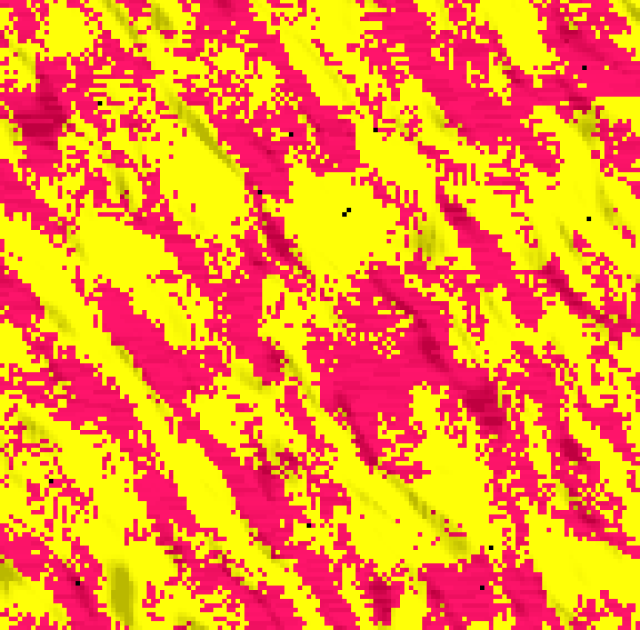
Give the GLSL for this texture, as a Shadertoy shader.

```glsl
const float CELLS_ACROSS = 144.0;
const float STREAK_ANGLE = -0.92;
const vec2 BROAD_SIZE = vec2(30.0, 10.0);   // along, across, in cells
const vec2 FINE_SIZE = vec2(11.0, 5.0);
const vec2 SHADE_SIZE = vec2(19.0, 5.5);
const float WARP = 5.0;
const float GRAIN = 0.36;
const float YELLOW_BIAS = 0.02;
const float RUN_LENGTH = 3.5;
const float SPECK_CHANCE = 0.00015;
const vec3 YELLOW = vec3(1.0, 1.0, 0.03);
const vec3 OLIVE = vec3(0.73, 0.72, 0.0);
const vec3 PINK = vec3(1.0, 0.08, 0.42);
const vec3 CRIMSON = vec3(0.75, 0.0, 0.25);

float hash(vec2 p) {
    vec3 q = fract(vec3(p.xyx) * 0.1031);
    q += dot(q, q.yzx + 33.33);
    return fract((q.x + q.y) * q.z);
}

float cornerSlope(vec2 corner, vec2 offset) {
    float a = 6.2832 * hash(corner + 157.0);
    return dot(vec2(cos(a), sin(a)), offset);
}

float gradientNoise(vec2 p) {
    vec2 i = floor(p), f = p - i;
    vec2 u = f * f * f * (f * (f * 6.0 - 15.0) + 10.0);
    vec2 e = vec2(1.0, 0.0);
    return mix(
        mix(cornerSlope(i, f), cornerSlope(i + e, f - e), u.x),
        mix(cornerSlope(i + e.yx, f - e.yx), cornerSlope(i + 1.0, f - 1.0), u.x), u.y);
}

// One random value per run of cells along x, staggered from row to row
float runs(vec2 cell, float len) {
    float shift = len * hash(vec2(cell.y, 71.0));
    return hash(vec2(floor((cell.x + shift) / len) + 19.0, cell.y + 43.0));
}

// Mix of single cells, horizontal runs and vertical runs
float grain(vec2 cell) {
    float kind = hash(floor(cell / 5.0) + 311.0);
    float single = hash(cell + 11.0);
    if (kind < 0.4) return single;
    float line = kind < 0.7 ? runs(cell, RUN_LENGTH) : runs(cell.yx + 97.0, RUN_LENGTH);
    return mix(line, single, 0.25);
}

vec3 cellColor(vec2 cell) {
    // Slanted streak coordinates, gently bent
    float c = cos(STREAK_ANGLE), s = sin(STREAK_ANGLE);
    vec2 p = vec2(c * cell.x + s * cell.y, c * cell.y - s * cell.x) + 400.0;
    p.y += WARP * gradientNoise(p / 24.0 + 60.0);

    float band = 0.6 * gradientNoise(p / BROAD_SIZE)
               + 0.4 * gradientNoise(p / FINE_SIZE + 83.0);
    float roughness = GRAIN * (1.0 + 0.9 * gradientNoise(cell / 22.0 + 29.0));
    float side = band + YELLOW_BIAS + roughness * (grain(cell) - 0.5);

    // Shadows gather in the solid streaks
    float shade = smoothstep(0.12, 0.5, gradientNoise(p / SHADE_SIZE + 140.0));
    shade *= mix(0.45, 1.0, smoothstep(0.02, 0.16, abs(band)));

    float columnTone = runs(cell.yx + 211.0, 6.0);
    float rowTone = runs(cell + 251.0, 6.0);
    vec3 yellow = mix(YELLOW, OLIVE, clamp(shade * (0.5 + columnTone), 0.0, 1.0));
    vec3 red = mix(PINK, CRIMSON, clamp(shade * (0.5 + 0.7 * rowTone) + 0.32 * rowTone * rowTone, 0.0, 1.0));
    vec3 color = side > 0.0 ? yellow : red;
    return hash(cell + 503.0) < SPECK_CHANCE ? vec3(0.0) : color;
}

void mainImage(out vec4 fragColor, in vec2 fragCoord) {
    float cellsPerPixel = CELLS_ACROSS / iResolution.x;
    vec2 q = fragCoord * cellsPerPixel - 0.5;
    vec2 i = floor(q);

    // Blend neighbouring cells over one pixel at their shared edge
    vec2 w = clamp((q - i - 0.5) / cellsPerPixel + 0.5, 0.0, 1.0);
    vec3 low = mix(cellColor(i), cellColor(i + vec2(1.0, 0.0)), w.x);
    vec3 high = mix(cellColor(i + vec2(0.0, 1.0)), cellColor(i + 1.0), w.x);
    fragColor = vec4(mix(low, high, w.y), 1.0);
}
```
